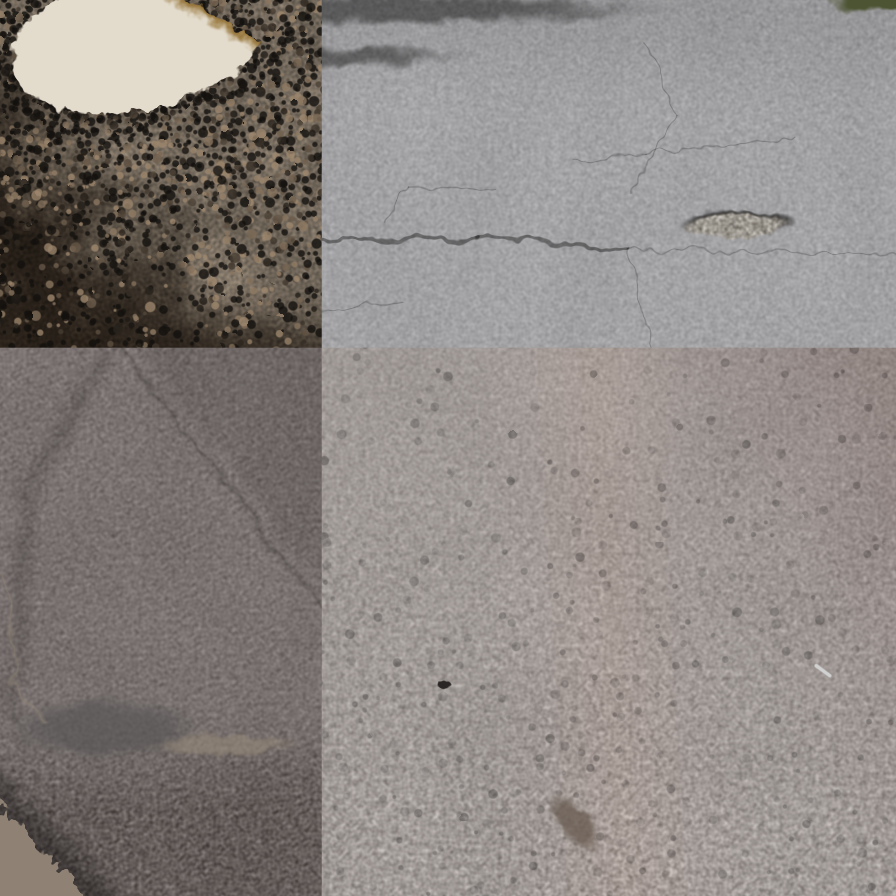
Write a Shadertoy shader that draws this texture.

```glsl
// Four patches of weathered road: gravel pothole, cracked asphalt, wet lane, worn paving.
// Gradient noise gives the grain, scattered cells the stones, and warped
// segment and ellipse distances the cracks, ruts and puddles.

const vec2 SEAM = vec2(.359, .612);

vec2 hash2(vec2 p) {
  vec3 q = fract(p.xyx * vec3(.1031, .103, .0973));
  q += dot(q, q.yzx + 33.33);
  return fract((q.xx + q.yz) * q.zy);
}

float corner(vec2 cell, vec2 o, vec2 f) {
  return dot(hash2(cell + o) * 2. - 1., f - o);
}

float noise(vec2 p) {
  vec2 i = floor(p), f = fract(p), u = f * f * (3. - 2. * f);
  return mix(mix(corner(i, vec2(0), f), corner(i, vec2(1, 0), f), u.x),
             mix(corner(i, vec2(0, 1), f), corner(i, vec2(1), f), u.x), u.y);
}

float fbm(vec2 p) {
  return noise(p) + .55 * noise(p * 2.03 + 17.) + .3 * noise(p * 4.1 + 53.);
}

vec2 warp(vec2 p, float scale, float amount) {
  return p + amount * vec2(fbm(p * scale), fbm(p * scale + 41.));
}

float below(float d, float soft) { return 1. - smoothstep(-soft, soft, d); }

float stroke(vec2 p, vec4 ends, float width, float soft) {
  vec2 a = p - ends.xy, b = ends.zw - ends.xy;
  return below(length(a - b * clamp(dot(a, b) / dot(b, b), 0., 1.)) - width, soft);
}

float ellipse(vec2 p, vec2 center, vec2 r) {
  return (length((p - center) / r) - 1.) * min(r.x, r.y);
}

// x: coverage, y: random tone of the stone
vec2 stones(vec2 p, float scale, float density, float soft) {
  vec2 g = p * scale, best = vec2(0);
  for (int k = 0; k < 9; k++) {
    vec2 c = floor(g) + vec2(k % 3 - 1, k / 3 - 1), kind = hash2(c + 91.);
    float d = length(g - c - hash2(c)) - mix(.2, .52, kind.y);
    float m = below(d, soft * scale) * step(kind.x, density);
    if (m > best.x) best = vec2(m, hash2(c + 37.).x);
  }
  return best;
}

vec3 gravelPothole(vec2 p, float px) {
  vec2 q = warp(p, 55., .011);
  float bank = dot(q - vec2(.208, 1), vec2(.494, .87));
  float pool = max(bank, ellipse(q - vec2(0, .15 * q.x - .023), vec2(.154, .954), vec2(.141, .078)));
  float patchy = fbm(p * 14.);
  float dry = smoothstep(-.08, .22, p.x - .6 + .75 * p.y + .12 * patchy) * smoothstep(.6, .72, p.y + .1 * p.x);
  vec3 col = mix(vec3(.16, .13, .1), vec3(.45, .41, .36), dry);
  col *= 1. + .45 * noise(p * 230.) + .2 * patchy;
  float rim = exp(-max(pool, 0.) * 38.), loose = smoothstep(.61, .83, p.y + .15 * patchy);
  for (float k = 0.; k < 3.; k++) {
    vec2 s = stones(p + k * 3.7, 125. - 18. * k, .2 + .25 * loose + .3 * rim, px);
    float pale = smoothstep(.5, 1., s.y + .12 * loose - .35 * rim);
    col = mix(col, mix(vec3(.07, .06, .05), vec3(.62, .53, .43), pale), s.x * .8);
  }
  vec3 water = mix(vec3(.89, .86, .8), vec3(.52, .37, .1), .8 * smoothstep(-.014, 0., bank));
  return mix(col, water, below(pool, px));
}

vec3 crackedAsphalt(vec2 p, float px) {
  float grain = noise(p * 250.) + .7 * noise(p * 125.);
  vec3 col = vec3(.635, .632, .64) + .09 * grain + .025 * fbm(p * vec2(12, 5));
  vec2 q = warp(p, 28., .011);
  // shade and verge along the far edge
  float shade = below(ellipse(q, vec2(.43, .99), vec2(.24, .014)), .006);
  shade = max(shade, below(ellipse(q, vec2(.39, .937), vec2(.09, .009)), .005));
  col *= 1. - .38 * shade - .07 * smoothstep(.86, 1., p.y);
  col = mix(col, vec3(.3, .33, .2), below(ellipse(q, vec2(.99, 1), vec2(.06, .014)), .003));
  // cross joint first, then fine branches
  vec4 cracks[11] = vec4[11](
    vec4(.34, .731, .53, .735), vec4(.53, .735, .7, .721), vec4(.7, .721, 1.02, .716),
    vec4(.64, .821, .72, .826), vec4(.72, .826, .885, .844), vec4(.7, .721, .73, .61),
    vec4(.705, .785, .755, .874), vec4(.755, .874, .72, .95), vec4(.43, .753, .456, .792),
    vec4(.456, .792, .56, .788), vec4(.35, .65, .45, .664));
  for (int k = 0; k < 11; k++) {
    float joint = k < 2 ? 1. : 0.;
    col *= 1. - mix(.25, .38, joint) * stroke(q, cracks[k], mix(.0006, .0022, joint), px);
  }
  float pit = ellipse(q, vec2(.823, .749), vec2(.055, .017));
  col = mix(col, vec3(.61, .59, .56) + .25 * grain, below(pit, .002));
  return col * (1. - .5 * below(abs(pit) - .002, .002) * smoothstep(.738, .76, p.y));
}

vec3 wetLane(vec2 p, float px) {
  vec2 q = warp(p, 24., .013);
  float near = 1. - smoothstep(.08, .22, p.y);
  float grain = noise(p * 240.) + .7 * noise(vec2(p.x + .5 * p.y, p.y - .5 * p.x) * vec2(90, 190));
  vec3 col = mix(vec3(.475, .445, .44), vec3(.39, .36, .35), near);
  col += (.11 + .06 * near) * grain + .03 * fbm(p * 9.);
  float edge = dot(q - vec2(.137, .609), vec2(.791, .611));
  col *= 1. - .1 * smoothstep(0., .03, edge) - .22 * below(abs(edge) - .002, .004);
  // curved rut with a pale lip, damp hollow, silt and pool
  col *= 1. - .2 * max(stroke(q, vec4(.115, .6, .03, .45), .006, .018), stroke(q, vec4(.03, .45, .012, .2), .006, .018));
  float lip = max(stroke(q, vec4(.008, .36, .014, .24), .001, .003), stroke(q, vec4(.014, .24, .052, .19), .001, .003));
  col = mix(col, vec3(.34, .33, .33), .7 * below(ellipse(q, vec2(.12, .187), vec2(.09, .03)), .012));
  float silt = max(lip, below(ellipse(q, vec2(.25, .168), vec2(.07, .01)), .004));
  col = mix(col, vec3(.58, .53, .47), .65 * silt);
  float pool = dot(warp(p, 60., .014) - vec2(0, .1), vec2(.72, .694));
  return mix(col * (1. - .35 * below(pool - .025, .018)), vec3(.56, .51, .46), below(pool, px));
}

vec3 wornPaving(vec2 p, float px) {
  float near = 1. - p.y / SEAM.y, x = (p.x - .7 + .06 * p.y) / .07;
  float grain = noise(p * 245.) + mix(.6, 1., near) * noise(p * 130.);
  vec3 col = vec3(.625, .6, .588) + mix(.1, .17, near) * grain + .025 * fbm(p * 8.);
  col += vec3(.025, .004, -.004) * exp(-x * x);
  col -= vec3(.06, .085, .085) * smoothstep(.4, .9, p.x + .6 * p.y - .55);
  vec2 pits = stones(p, 95., .09 + .1 * near, px), q = warp(p, 45., .008);
  col *= 1. - .25 * pits.x * pits.y;
  // leaf, pebble and pale chip
  float leaf = ellipse(q + vec2(.6 * q.y - .049, 0), vec2(.64, .082), vec2(.017, .027));
  col = mix(col, vec3(.4, .35, .31), .75 * below(leaf, .006));
  col = mix(col, vec3(.17, .15, .15), below(ellipse(q, vec2(.495, .236), vec2(.007, .005)), px));
  return mix(col, vec3(.82), stroke(p, vec4(.911, .257, .926, .246), .002, px));
}

void mainImage(out vec4 fragColor, in vec2 fragCoord) {
  vec2 p = fragCoord / iResolution.xy;
  float px = 1. / iResolution.y;
  vec2 side = smoothstep(-.5 * px, .5 * px, p - SEAM);
  vec3 upper = mix(gravelPothole(p, px), crackedAsphalt(p, px), side.x);
  vec3 lower = mix(wetLane(p, px), wornPaving(p, px), side.x);
  fragColor = vec4(mix(lower, upper, side.y), 1);
}
```
